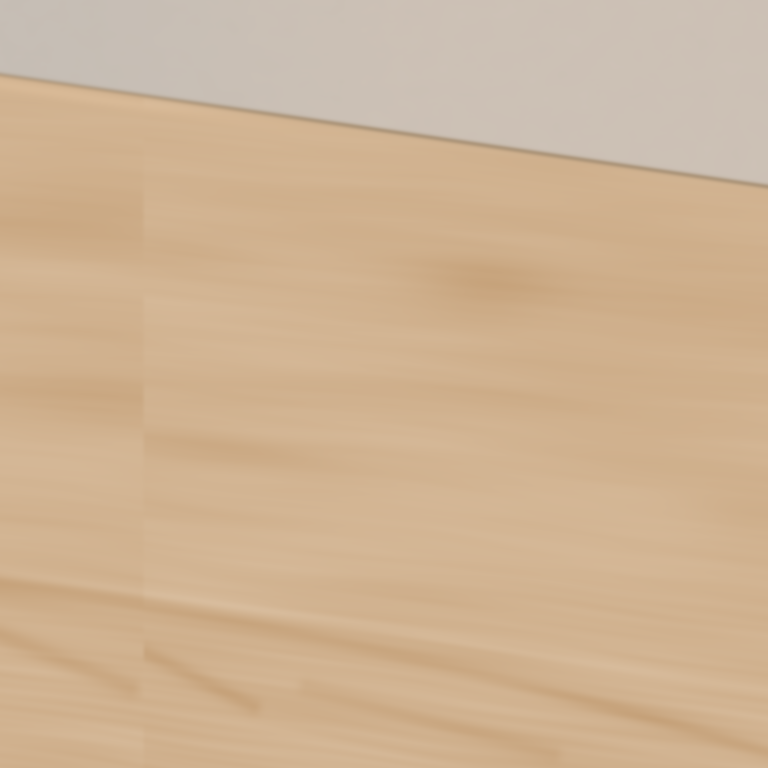
Give the GLSL for this texture, as a Shadertoy shader.

```glsl
const vec3 WOOD = vec3(0.82, 0.70, 0.565);
const vec3 WALL = vec3(0.80, 0.755, 0.71);
const vec3 SEAM = vec3(0.65, 0.56, 0.45);
const vec3 GRAIN_TINT = vec3(0.65, 0.95, 1.25);
const float BOARD_END = 0.187;

vec2 hashGradient(vec2 cell) {
    vec2 h = vec2(dot(cell, vec2(127.1, 311.7)), dot(cell, vec2(269.5, 183.3)));
    return 2.0 * fract(sin(h) * 43758.5) - 1.0;
}

float gradientNoise(vec2 p) {
    vec2 i = floor(p), f = fract(p);
    vec2 u = f * f * f * (f * (f * 6.0 - 15.0) + 10.0);
    float a = dot(hashGradient(i), f);
    float b = dot(hashGradient(i + vec2(1, 0)), f - vec2(1, 0));
    float c = dot(hashGradient(i + vec2(0, 1)), f - vec2(0, 1));
    float d = dot(hashGradient(i + vec2(1, 1)), f - vec2(1, 1));
    return mix(mix(a, b, u.x), mix(c, d, u.x), u.y);
}

float fbm(vec2 p) {
    float sum = 0.0, gain = 0.6;
    for (int i = 0; i < 3; i++) {
        sum += gain * gradientNoise(p);
        p = p * vec2(1.7, 2.1) + 13.7;
        gain *= 0.5;
    }
    return sum;
}

// Soft elliptical stain whose long axis follows the slope
float stain(vec2 p, vec2 center, vec2 size, float slope) {
    vec2 d = p - center;
    d.y -= slope * d.x;
    d /= size;
    return exp(-dot(d, d));
}

// Soft line between two points
float streak(vec2 p, vec2 a, vec2 b, float width) {
    vec2 ab = b - a;
    float t = clamp(dot(p - a, ab) / dot(ab, ab), 0.0, 1.0);
    float d = length(p - a - ab * t) / width;
    return exp(-d * d);
}

// Stains and growth rings of the shorter board at the left
float leftBoard(vec2 p) {
    float tone = -0.045 * stain(p, vec2(0.13, 0.485), vec2(0.17, 0.045), -0.05);
    tone -= 0.035 * stain(p, vec2(0.08, 0.72), vec2(0.20, 0.060), -0.06);
    tone -= 0.025 * stain(p, vec2(0.09, 0.575), vec2(0.14, 0.018), -0.12);
    tone += 0.018 * stain(p, vec2(0.03, 0.645), vec2(0.16, 0.025), -0.10);
    tone += 0.015 * stain(p, vec2(0.06, 0.39), vec2(0.20, 0.040), -0.08);
    tone -= 0.050 * streak(p, vec2(0.0, 0.173), vec2(0.17, 0.105), 0.013);
    tone -= 0.035 * streak(p, vec2(0.0, 0.222), vec2(0.19, 0.180), 0.015);
    return tone;
}

// Stains and growth rings of the long board
float rightBoard(vec2 p) {
    float tone = -0.042 * stain(p, vec2(0.63, 0.625), vec2(0.09, 0.042), -0.02);
    tone -= 0.025 * stain(p, vec2(0.82, 0.62), vec2(0.36, 0.085), -0.12);
    tone -= 0.028 * stain(p, vec2(0.30, 0.415), vec2(0.14, 0.020), -0.14);
    tone -= 0.020 * stain(p, vec2(0.85, 0.45), vec2(0.25, 0.022), -0.12);
    tone -= 0.025 * stain(p, vec2(0.98, 0.32), vec2(0.08, 0.030), -0.10);
    tone -= 0.020 * stain(p, vec2(0.25, 0.66), vec2(0.12, 0.030), -0.12);
    tone += 0.020 * stain(p, vec2(0.62, 0.31), vec2(0.35, 0.045), -0.12);
    tone += 0.012 * stain(p, vec2(0.42, 0.58), vec2(0.25, 0.060), -0.10);
    tone -= 0.050 * streak(p, vec2(0.19, 0.150), vec2(0.33, 0.080), 0.011);
    tone -= 0.035 * streak(p, vec2(0.40, 0.105), vec2(0.72, 0.018), 0.012);
    return tone;
}

float woodTone(vec2 p) {
    float side = smoothstep(BOARD_END - 0.004, BOARD_END + 0.004, p.x);
    float slope = mix(0.09, 0.145, smoothstep(0.5, 0.0, p.y));
    float across = p.y + slope * p.x + 0.012 * gradientNoise(p * vec2(3.0, 5.0));
    vec2 grain = vec2(p.x * 2.2, across * 20.0);
    float leftGrain = fbm(grain + vec2(4.3, 7.6));
    float rightGrain = fbm(grain);
    float tone = 0.052 * mix(leftGrain, rightGrain, side);
    tone += mix(leftBoard(p), rightBoard(p), side);

    // Fine fibres, strongest near the bottom
    float fibre = gradientNoise(vec2(p.x * 4.0, across * 95.0));
    tone += fibre * mix(0.010, 0.030, smoothstep(0.35, 0.1, p.y));

    // Long bent ring with a pale band above it
    float ring = 0.240 - 0.135 * p.x - 0.085 * p.x * p.x;
    float offset = p.y - ring;
    tone -= 0.055 * exp(-pow(offset / 0.011, 2.0));
    float band = p.y - (0.258 - 0.155 * p.x);
    tone += 0.025 * exp(-pow(band / 0.008, 2.0));
    return tone;
}

void mainImage(out vec4 fragColor, in vec2 fragCoord) {
    vec2 p = fragCoord / iResolution.xy;
    float edge = p.y - (0.903 - 0.146 * p.x);
    float soft = max(0.0025, 1.0 / iResolution.y);

    vec3 wood = WOOD + GRAIN_TINT * woodTone(p);
    wood += 0.035 * exp(-pow((edge + 0.013) / 0.009, 2.0)) * smoothstep(0.6, 0.0, p.x);

    // Plaster, cooler toward the left
    vec3 wall = WALL - vec3(0.025, 0.012, 0.002) * smoothstep(0.6, 0.0, p.x);
    wall += 0.008 * fbm(p * 28.0);

    // Narrow contact shadow where the wall meets the wood
    vec3 color = mix(wood, wall, smoothstep(-soft, soft, edge));
    float contact = exp(-pow(edge / 0.0035, 2.0));
    color = mix(color, SEAM, contact * (0.55 + 0.25 * smoothstep(0.1, 0.5, p.x)));
    fragColor = vec4(color, 1.0);
}
```
